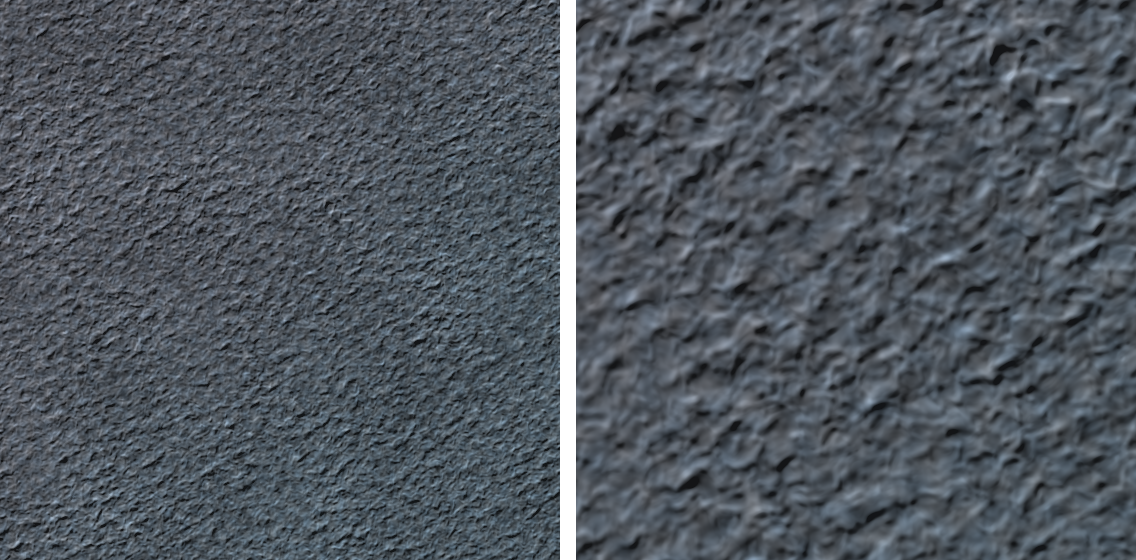
Left, the full canvas; right, a detail of the centre.
Write a WebGL 1 fragment shader that draws this texture.

```glsl
precision highp float;
// Dark blue-grey slate with fine slanted ridges, lit from the upper left.

uniform vec2 u_resolution;

vec2 gradientAt(vec2 cell) {
  float h = fract(sin(dot(cell, vec2(127.1, 311.7))) * 43758.55);
  return vec2(cos(h * 6.2832), sin(h * 6.2832));
}

float gradientNoise(vec2 p) {
  vec2 i = floor(p);
  vec2 f = p - i;
  vec2 u = f * f * f * (f * (f * 6.0 - 15.0) + 10.0);
  float a = dot(gradientAt(i), f);
  float b = dot(gradientAt(i + vec2(1, 0)), f - vec2(1, 0));
  float c = dot(gradientAt(i + vec2(0, 1)), f - vec2(0, 1));
  float d = dot(gradientAt(i + vec2(1, 1)), f - vec2(1, 1));
  return mix(mix(a, b, u.x), mix(c, d, u.x), u.y);
}

// Coordinates along and across the grain, slightly bent and jittered
vec2 grainSpace(vec2 p) {
  p += 0.005 * vec2(gradientNoise(p * 15.0), gradientNoise(p * 15.0 + 40.0));
  p += 0.003 * vec2(gradientNoise(p * 70.0 + 9.0), gradientNoise(p * 70.0 + 60.0));
  return vec2(dot(p, vec2(0.85, 0.53)), dot(p, vec2(-0.53, 0.85)));
}

// Stone height: creased lumps, rounder as they get finer
float stoneHeight(vec2 p) {
  vec2 q = grainSpace(p);
  float height = 0.0;
  float amplitude = 1.0;
  vec2 frequency = vec2(33.0, 58.0);
  for (int i = 0; i < 3; i++) {
    float n = gradientNoise(q * frequency + float(i) * 19.7);
    height += amplitude * mix(n, sqrt(n * n + 0.002), 0.4);
    amplitude *= 0.66;
    frequency *= vec2(2.1, 1.8);
  }
  return height;
}

void main() {
  vec2 p = gl_FragCoord.xy / min(u_resolution.x, u_resolution.y);
  vec2 q = grainSpace(p);

  // Slope towards the light, rougher in some patches than in others
  float relief = stoneHeight(p) - stoneHeight(p + vec2(-0.0018, 0.0032));
  relief *= 1.0 + 0.5 * gradientNoise(p * 7.0 + 5.0);

  // Base tone, slope shading and shadowed cracks
  float tone = 0.336 + 0.46 * relief;
  tone -= 0.07 * smoothstep(0.12, 0.4, -relief);

  // Mottling from broad patches down to single grains
  tone += 0.05 * gradientNoise(p * 5.0 + 11.0);
  tone += 0.10 * gradientNoise(q * vec2(38.0, 62.0) + 25.0);
  tone += 0.13 * gradientNoise(q * vec2(85.0, 120.0) + 70.0);
  tone += 0.09 * gradientNoise(q * vec2(160.0, 190.0) + 50.0);

  // Sparse pale flecks on lit faces
  float fleck = smoothstep(0.38, 0.6, gradientNoise(p * 48.0 + 31.0));
  tone += 0.12 * fleck * smoothstep(0.0, 0.3, relief);
  tone = clamp(tone, 0.08, 0.7);

  // Neutral grey at the upper left turns to steel blue at the lower right
  float coolness = smoothstep(-0.7, 0.8, p.x - p.y + 0.3 * gradientNoise(p * 3.0));
  vec3 tint = mix(vec3(0.95, 0.99, 1.08), vec3(0.87, 1.01, 1.11), coolness);
  tint += gradientNoise(p * 65.0 + 90.0) * vec3(0.08, 0.0, -0.07);

  gl_FragColor = vec4(tone * tint, 1.0);
}
```
